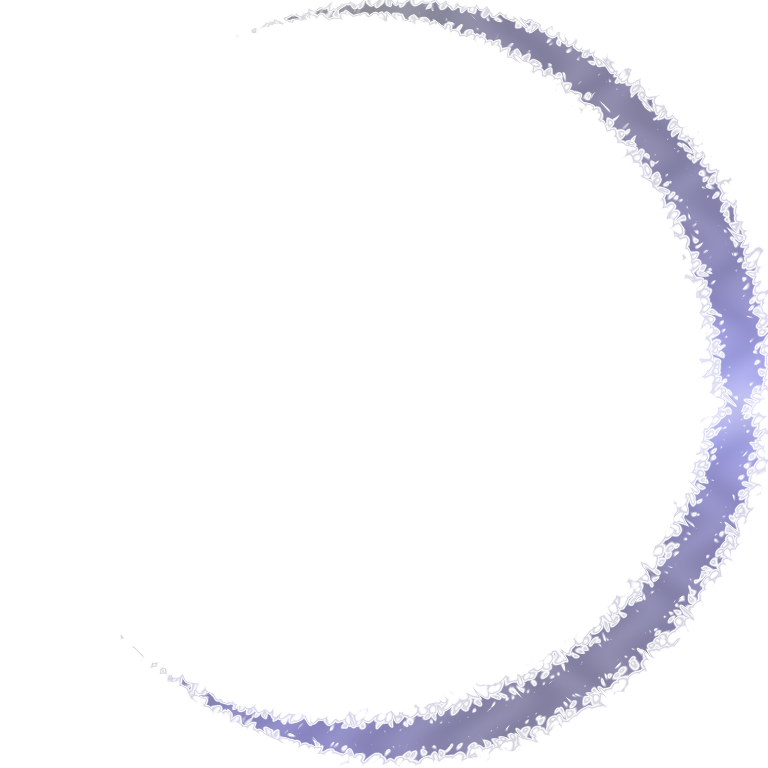
Give the GLSL for this background, as a Shadertoy shader.

```glsl
const vec2 ARC_CENTER = vec2(0.4885, 0.513);
const float ARC_RADIUS = 0.4755;
const float MAX_HALF_WIDTH = 0.027;
const float TOP_FADE = 60.0;       // degrees, where the upper tip starts to thin
const float BOTTOM_FADE = -80.0;   // degrees, where the lower tip starts to thin
const float FADE_SPAN = 37.0;
const float GLOW_ANGLE = -4.0;
const float GAP_ANGLE = -5.0;
const float TAIL_ANGLE = -102.0;
const float CELLS = 88.0;
const float ROUGHNESS = 1.15;
const float SOFTNESS = 0.16;
const vec3 PAPER = vec3(1.0);
const vec3 SLATE = vec3(0.535, 0.525, 0.645);
const vec3 VIOLET = vec3(0.56, 0.545, 0.775);
const vec3 PERIWINKLE = vec3(0.65, 0.65, 0.92);
const vec3 ASH = vec3(0.58, 0.58, 0.62);

vec2 hash2(vec2 p) {
    vec3 q = fract(vec3(p.xyx) * vec3(0.1031, 0.1030, 0.0973));
    q += dot(q, q.yzx + 33.33);
    return fract((q.xx + q.yz) * q.zy);
}

// Distance to the nearest scattered cell point
float cellular(vec2 p) {
    vec2 cell = floor(p), f = fract(p);
    float nearest = 8.0;
    for (int y = -1; y <= 1; y++)
    for (int x = -1; x <= 1; x++) {
        vec2 offset = vec2(x, y);
        vec2 delta = offset + hash2(cell + offset) - f;
        nearest = min(nearest, dot(delta, delta));
    }
    return sqrt(nearest);
}

// Layered sines that curl the cells into bristles
vec2 curl(vec2 p) {
    for (int i = 1; i <= 3; i++) {
        float k = float(i);
        p += 0.34 / k * sin(p.yx * (1.3 * k) + vec2(1.7, 4.1) * k);
    }
    return p;
}

float bump(float x, float center, float width) {
    float t = (x - center) / width;
    return exp(-t * t);
}

// Positive inside the ragged stroke, negative outside
float strokeField(vec2 p, float angle, float grain) {
    float taper = mix(0.45, 1.0, smoothstep(-122.0, -62.0, angle))
                * mix(0.42, 1.0, 1.0 - smoothstep(25.0, 95.0, angle));
    float thinTop = max(0.0, (angle - TOP_FADE) / FADE_SPAN);
    float thinBottom = max(0.0, (BOTTOM_FADE - angle) / FADE_SPAN);
    float loss = 0.85 * (thinTop * thinTop + thinBottom * thinBottom)
               + 0.65 * bump(angle, GAP_ANGLE, 2.6);
    float offset = abs(length(p) - ARC_RADIUS) / (MAX_HALF_WIDTH * taper);
    return 1.0 - offset - loss + ROUGHNESS * (grain - 0.47);
}

vec3 inkColor(float angle) {
    vec3 color = mix(SLATE, VIOLET, bump(angle, GLOW_ANGLE, 32.0));
    color = mix(color, PERIWINKLE, bump(angle, GLOW_ANGLE, 13.0));
    color = mix(color, VIOLET, bump(angle, TAIL_ANGLE, 22.0));
    return mix(color, ASH, smoothstep(65.0, 95.0, angle));
}

void mainImage(out vec4 fragColor, in vec2 fragCoord) {
    vec2 uv = fragCoord / iResolution.xy;
    vec2 p = uv - ARC_CENTER;
    float angle = degrees(atan(p.y, p.x));

    float grain = cellular(curl(uv * CELLS));
    float field = strokeField(p, angle, grain);

    // Solid body with faint rims around the loose bristles
    float body = smoothstep(-SOFTNESS, SOFTNESS, field);
    float rim = 0.35 * bump(field, -0.35, 0.14);
    float pale = 0.3 * bump(angle, GAP_ANGLE, 4.0);
    float coverage = max(body * (1.0 - pale), rim);

    // Slight mottling of the pigment
    float mottling = 0.025 * sin(uv.x * 71.0 + 2.0 * sin(uv.y * 53.0));
    vec3 ink = inkColor(angle) + mottling;
    fragColor = vec4(mix(PAPER, ink, coverage), 1.0);
}
```
